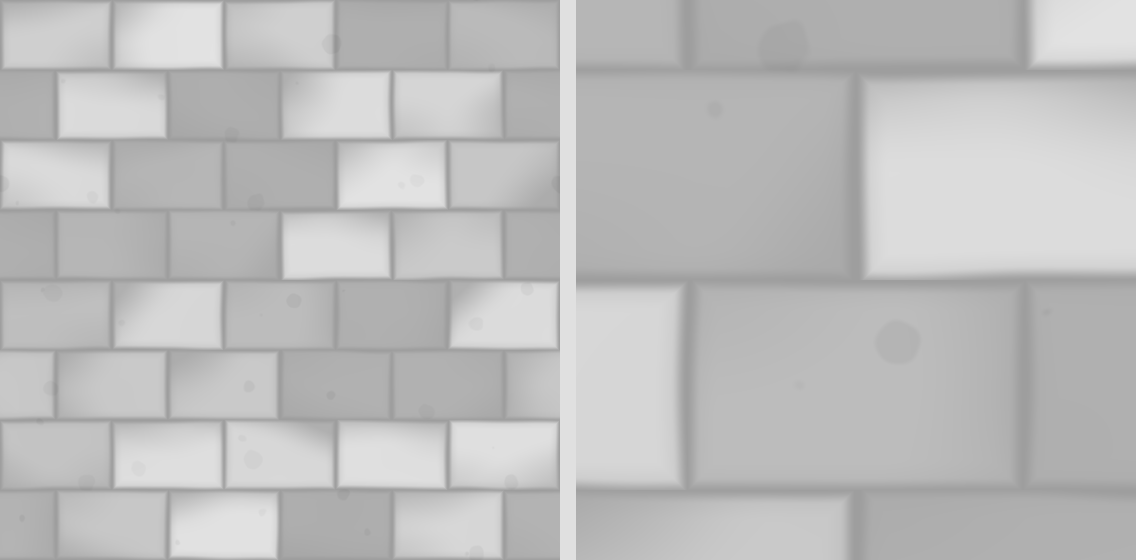
Left: the whole. Right: its middle third, enlarged.
Write a Shadertoy shader that draws this texture.

```glsl
const vec2 GRID = vec2(5.0, 8.0);
const float JOINT_TONE = 0.618;
const float SHADE_TONE = 0.65;
const float DARK_BRICK = 0.68;
const float LIGHT_BRICK = 0.89;

float hash(vec2 p, float seed) {
    vec3 q = fract(vec3(p.xyx + seed * 7.31) * vec3(0.1031, 0.1030, 0.0973));
    q += dot(q, q.yzx + 33.33);
    return fract((q.x + q.y) * q.z);
}

vec2 hash2(vec2 p, float seed) {
    return vec2(hash(p, seed), hash(p, seed + 1.7));
}

float valueNoise(vec2 p, float seed) {
    vec2 cell = floor(p);
    vec2 f = fract(p);
    f = f * f * (3.0 - 2.0 * f);
    float low = mix(hash(cell, seed), hash(cell + vec2(1, 0), seed), f.x);
    float high = mix(hash(cell + vec2(0, 1), seed), hash(cell + vec2(1, 1), seed), f.x);
    return mix(low, high, f.y);
}

vec2 noise2(vec2 p, float seed) {
    return vec2(valueNoise(p, seed), valueNoise(p, seed + 2.9)) - 0.5;
}

// Distance inward from the nearest side of a slightly tilted, uneven brick
float brickInset(vec2 local, vec2 id, vec2 size) {
    float tilt = (hash(id, 3.0) - 0.5) * 0.025;
    vec2 p = local + tilt * vec2(-local.y, local.x);
    p += noise2(local * 14.0 + id * 9.0, 5.0) * 0.003;
    vec2 inset = 0.5 * size - abs(p);
    return min(inset.x, inset.y + 0.0008);
}

// Soft darkening that falls off from one side and one corner
float brickShade(vec2 q, vec2 id) {
    float angle = 6.2832 * hash(id, 11.0);
    vec2 dir = vec2(cos(angle), sin(angle));
    float bend = (valueNoise(q * 0.8 + id * 5.0, 13.0) - 0.5) * 0.5;
    float side = smoothstep(0.05, 1.5, dot(q, dir) + bend);
    vec2 corner = sign(hash2(id, 17.0) - 0.5);
    float cornerShade = smoothstep(1.4, 0.0, length(q - corner));
    return clamp(0.7 * side + 0.35 * cornerShade, 0.0, 0.8);
}

// One round blemish in some cells of a scattered grid
float spots(vec2 uv, float count, vec2 radii, float amount, float seed) {
    vec2 p = uv * count + seed * 0.37;
    vec2 id = mod(floor(p), count);
    vec2 center = mix(vec2(0.15), vec2(0.85), hash2(id, seed));
    float radius = mix(radii.x, radii.y, hash(id, seed + 5.0));
    float d = length(fract(p) - center) / count - radius;
    float present = step(hash(id, seed + 8.0), amount);
    return present * (1.0 - smoothstep(-0.0025, 0.002, d)) * mix(0.5, 1.0, hash(id, seed + 9.0));
}

void mainImage(out vec4 fragColor, in vec2 fragCoord) {
    vec2 uv = fragCoord / iResolution.xy;

    // Running bond: every other course moves by half a brick
    vec2 grid = uv * GRID;
    float course = floor(grid.y);
    grid.x += 0.5 * (1.0 - mod(course, 2.0));
    vec2 id = vec2(mod(floor(grid.x), GRID.x), course);
    vec2 q = fract(grid) - 0.5;

    // Brick tone, spread towards both ends of the range, and shading
    float pick = hash(id, 23.0);
    pick = mix(pick, smoothstep(0.05, 0.9, pick), 0.8);
    float base = mix(DARK_BRICK, LIGHT_BRICK, pick);
    float tone = mix(base, SHADE_TONE, brickShade(q * 2.0, id));
    tone += (valueNoise(uv * 10.0, 29.0) - 0.5) * 0.008;

    // Soft joints with a faint shadow just inside each brick
    float inset = brickInset(q / GRID, id, 1.0 / GRID);
    tone = mix(tone, SHADE_TONE, 0.22 * (1.0 - smoothstep(0.003, 0.02, inset)));
    tone = mix(JOINT_TONE, tone, smoothstep(-0.0005, 0.0092, inset));

    // Large stains and small pits
    vec2 ragged = uv + noise2(uv * 90.0, 31.0) * 0.004;
    float stain = spots(ragged, 6.0, vec2(0.008, 0.018), 0.55, 37.0);
    stain = max(stain, spots(ragged, 5.0, vec2(0.002, 0.008), 0.75, 41.0));
    tone *= 1.0 - 0.05 * stain;

    fragColor = vec4(vec3(tone), 1.0);
}
```
